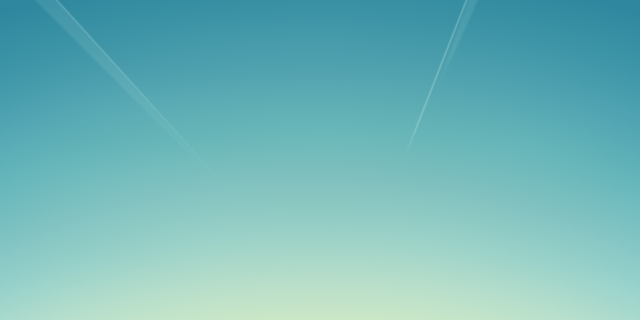
Give the GLSL for this texture, as a WebGL 1 fragment shader.

```glsl
precision highp float;

uniform vec2 u_resolution;

float hash(vec2 p) {
    return fract(sin(dot(p, vec2(127.1, 311.7))) * 43758.5453);
}

float valueNoise(vec2 p) {
    vec2 cell = floor(p);
    vec2 f = fract(p);
    f = f * f * (3.0 - 2.0 * f);
    float low = mix(hash(cell), hash(cell + vec2(1.0, 0.0)), f.x);
    float high = mix(hash(cell + vec2(0.0, 1.0)), hash(cell + vec2(1.0, 1.0)), f.x);
    return mix(low, high, f.y);
}

float ramp(float from, float to, float t) {
    return clamp((t - from) / (to - from), 0.0, 1.0);
}

// Sky colour by height, from the pale horizon to deep teal
vec3 skyColor(float height) {
    vec3 c = vec3(0.80, 0.91, 0.78);
    c = mix(c, vec3(0.72, 0.87, 0.79), ramp(0.00, 0.12, height));
    c = mix(c, vec3(0.61, 0.82, 0.78), ramp(0.12, 0.26, height));
    c = mix(c, vec3(0.51, 0.76, 0.75), ramp(0.26, 0.43, height));
    c = mix(c, vec3(0.40, 0.71, 0.72), ramp(0.43, 0.61, height));
    c = mix(c, vec3(0.32, 0.64, 0.69), ramp(0.61, 0.78, height));
    c = mix(c, vec3(0.24, 0.58, 0.65), ramp(0.78, 0.95, height));
    return mix(c, vec3(0.18, 0.53, 0.62), ramp(0.95, 1.12, height));
}

// Tapering streak: full width at start, fading to a point at tip
float streak(vec2 p, vec2 start, vec2 tip, float halfWidth, float softness) {
    vec2 axis = tip - start;
    float along = dot(p - start, axis) / dot(axis, axis);
    vec2 normal = normalize(vec2(-axis.y, axis.x));
    float across = abs(dot(p - start, normal));
    float width = halfWidth * clamp(1.0 - along, 0.0, 1.2);
    float body = 1.0 - smoothstep(width - softness, width + softness, across);
    return body * (1.0 - smoothstep(0.35, 1.0, along));
}

// Thin line of nearly constant width that dims toward its tip
float thinLine(vec2 p, vec2 start, vec2 tip, float halfWidth, float fadeStart) {
    vec2 axis = tip - start;
    float along = dot(p - start, axis) / dot(axis, axis);
    vec2 normal = normalize(vec2(-axis.y, axis.x));
    float across = dot(p - start, normal) / halfWidth;
    return exp(-across * across) * (1.0 - smoothstep(fadeStart, 1.0, along));
}

void main() {
    vec2 p = gl_FragCoord.xy / u_resolution.y;
    float aspect = u_resolution.x / u_resolution.y;
    float side = 2.0 * p.x / aspect - 1.0;
    float pixel = 1.0 / u_resolution.y;

    // Gradient bowed around the glow at bottom centre
    float bow = side * side;
    vec3 color = skyColor(p.y + 0.16 * bow);
    color += vec3(-0.025, 0.0, 0.02) * bow * (1.0 - p.y);

    // Faint haze
    float haze = valueNoise(p * vec2(3.0, 9.0)) - 0.5;
    color += 0.008 * haze;

    // Vapour trails
    vec3 vapour = vec3(0.72, 0.89, 0.87);
    float soft = 0.003 + pixel;
    float fine = max(0.0032, 0.8 * pixel);

    float leftBand = streak(p, vec2(0.143, 1.0), vec2(0.725, 0.385), 0.024, soft);
    float leftLine = thinLine(p, vec2(0.177, 1.0), vec2(0.765, 0.350), fine, 0.25);
    float rightBand = streak(p, vec2(1.478, 1.0), vec2(1.350, 0.680), 0.014, soft);
    float rightLine = thinLine(p, vec2(1.458, 1.0), vec2(1.259, 0.494), fine, 0.75);

    color = mix(color, vapour, 0.13 * leftBand);
    color = mix(color, vapour, 0.28 * leftLine);
    color = mix(color, vapour, 0.13 * rightBand);
    color = mix(color, vapour, 0.34 * rightLine);

    // Dither against banding
    color += (hash(gl_FragCoord.xy) - 0.5) / 255.0;
    gl_FragColor = vec4(color, 1.0);
}
```
